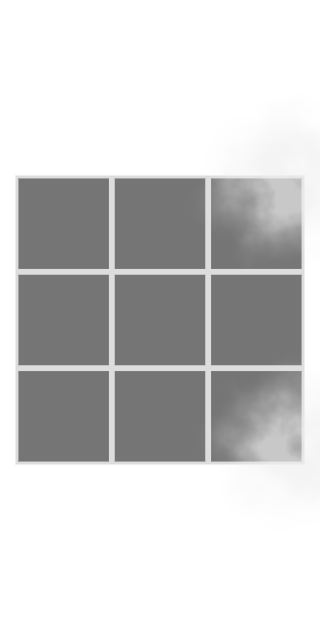
This pattern is drawn by a WebGL 2 fragment shader. Its source:

```glsl
#version 300 es
precision highp float;
// Three by three grid of grey square tiles with pale grout, and smoke drifting over its right corners.

uniform vec2 u_resolution;
out vec4 outColor;

// Lengths are in canvas widths, measured from the canvas centre.
const float TILES = 3.0;
const float PITCH = 0.301;
const float GROUT_WIDTH = 0.0182;
const vec3 PAPER = vec3(1.0);
const vec3 GROUT = vec3(0.865);
const vec3 TILE = vec3(0.46);
const vec3 SMOKE = vec3(0.935);
const float SMOKE_OPACITY = 0.68;
const float SMOKE_SCALE = 7.0;
const float SMOKE_WARP = 0.09;
const vec2 UPPER_CLOUD = vec2(0.40, 0.43);
const vec2 LOWER_CLOUD = vec2(0.43, -0.40);
const vec2 CLOUD_RADIUS = vec2(0.30, 0.29);

vec2 hashGradient(vec2 cell) {
  float h = fract(sin(dot(cell, vec2(127.1, 311.7))) * 43758.5);
  float angle = 6.28318 * h;
  return vec2(cos(angle), sin(angle));
}

float gradientNoise(vec2 p) {
  vec2 i = floor(p), f = fract(p);
  vec2 u = f * f * f * (f * (f * 6.0 - 15.0) + 10.0);
  float a = dot(hashGradient(i), f);
  float b = dot(hashGradient(i + vec2(1, 0)), f - vec2(1, 0));
  float c = dot(hashGradient(i + vec2(0, 1)), f - vec2(0, 1));
  float d = dot(hashGradient(i + vec2(1, 1)), f - vec2(1, 1));
  return mix(mix(a, b, u.x), mix(c, d, u.x), u.y);
}

float fbm(vec2 p) {
  float sum = 0.0, amplitude = 0.6;
  for (int octave = 0; octave < 4; octave++) {
    sum += amplitude * gradientNoise(p);
    p = 2.03 * p + 17.3;
    amplitude *= 0.45;
  }
  return sum;
}

float boxDistance(vec2 p, float halfSize) {
  vec2 d = abs(p) - halfSize;
  return length(max(d, 0.0)) + min(max(d.x, d.y), 0.0);
}

float coverage(float dist, float pixel) {
  return clamp(0.5 - dist / pixel, 0.0, 1.0);
}

// Soft elliptical cloud with a noise-warped outline and billowing density.
float cloud(vec2 p, vec2 center) {
  vec2 q = p * SMOKE_SCALE;
  vec2 warp = SMOKE_WARP * vec2(fbm(q), fbm(q + 31.7));
  float radius = length((p + warp - center) / CLOUD_RADIUS);
  float body = 1.0 - smoothstep(0.15, 1.0, radius);
  float billow = 0.95 + 0.9 * fbm(q * 1.3 + 8.1);
  return clamp(body * billow, 0.0, 1.0);
}

void main() {
  float unit = min(u_resolution.x, 0.5 * u_resolution.y);
  vec2 p = (gl_FragCoord.xy - 0.5 * u_resolution) / unit;
  float pixel = 1.0 / unit;

  // Grout panel, then one tile per repeated cell
  float panel = coverage(boxDistance(p, 0.5 * TILES * PITCH), pixel);
  vec2 cell = (fract(p / PITCH + 0.5 * TILES) - 0.5) * PITCH;
  float tile = coverage(boxDistance(cell, 0.5 * (PITCH - GROUT_WIDTH)), pixel);
  vec3 color = mix(PAPER, mix(GROUT, TILE, tile), panel);

  // Smoke over both right corners
  float smoke = max(cloud(p, UPPER_CLOUD), cloud(p, LOWER_CLOUD));
  color = mix(color, SMOKE, SMOKE_OPACITY * smoke);

  outColor = vec4(color, 1.0);
}
```
